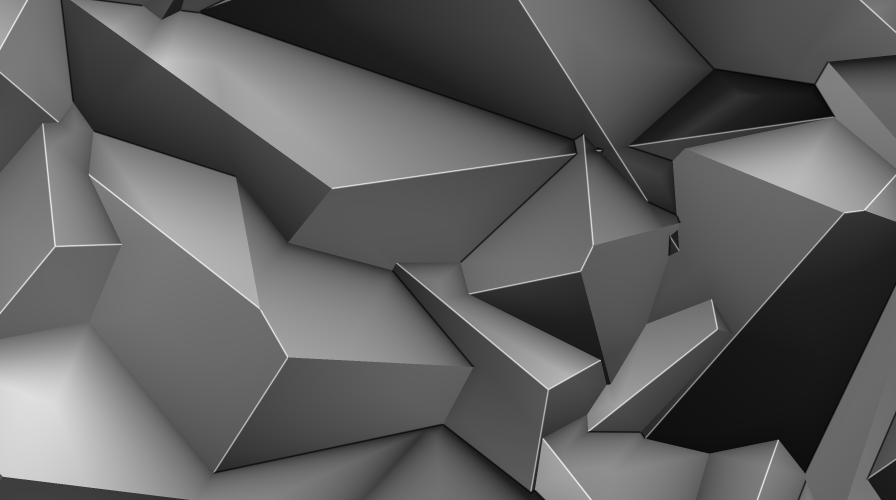
A Shadertoy shader for this background:

```glsl
// Draws a grey relief of interlocking faceted pyramids with soft shadows and glinting ridges.

const float TAU = 6.2831853;
const float CELL = 0.43;          // pyramid spacing, in canvas heights
const float JITTER = 0.8;         // scatter of the apexes within their cells
const float RISE = 0.14;          // variation of apex height
const float ROOF = 0.10;          // offset of sides, turns points into roof lines
const vec2  SLOPE = vec2(0.42, 1.0);
const vec2  LIGHT = vec2(0.26, 0.966);
const float BASE_TONE = 0.57;
const float LIGHT_GAIN = 0.32;
const float TONE_VARIETY = 0.28;
const float SHEEN = 0.22;         // tonal ramp across each facet
const float CAST_DEPTH = 0.46;
const float CAST_REACH = 0.05;
const float OCCLUSION = 0.11;
const float GLINT_WIDTH = 0.0026;
const float GLINT_SHARE = 0.55;
const float CRACK_WIDTH = 0.003;
const float CRACK_SHARE = 0.35;
const int   SAMPLES = 3;          // antialiasing grid

struct Facet {
    float height;
    vec2 slope;
    vec2 apex;
    float seed;
    float ridgeDist;   // distance to the nearest ridge
    float ridgeSeed;   // shared by both sides of that ridge
};

float hash(vec2 p) {
    vec3 q = fract(vec3(p.xyx) * 0.1031 + 0.37);
    q += dot(q, q.yzx + 33.33);
    return fract((q.x + q.y) * q.z);
}

// A pyramid is the lowest of three or four tilted planes.
Facet pyramid(vec2 cell, vec2 p) {
    vec2 id = cell + 40.0;
    vec2 scatter = vec2(hash(id), hash(id + 71.3)) - 0.5;
    Facet f;
    f.apex = (cell + 0.5 + JITTER * scatter) * CELL;
    f.height = 1e3;
    f.slope = vec2(0.0);
    f.seed = 0.0;
    float turn = TAU * hash(id + 19.7);
    float lift = RISE * hash(id + 53.1);
    int sides = hash(id + 87.9) > 0.5 ? 4 : 3;
    float nextHeight = 1e3, nextSeed = 0.0;
    vec2 nextSlope = vec2(0.0);
    for (int k = 0; k < sides; k++) {
        float seed = hash(id * 3.0 + float(k) * 17.17);
        float angle = turn + TAU * (float(k) + 0.5 * (seed - 0.5)) / float(sides);
        float steep = mix(SLOPE.x, SLOPE.y, hash(id * 5.0 + float(k) * 11.31));
        vec2 slope = -steep * vec2(cos(angle), sin(angle));
        float h = dot(slope, p - f.apex) + lift + ROOF * fract(seed * 13.0);
        if (h < f.height) {
            nextHeight = f.height; nextSlope = f.slope; nextSeed = f.seed;
            f.height = h; f.slope = slope; f.seed = seed;
        } else if (h < nextHeight) {
            nextHeight = h; nextSlope = slope; nextSeed = seed;
        }
    }
    f.ridgeDist = (nextHeight - f.height) / max(length(nextSlope - f.slope), 0.05);
    f.ridgeSeed = fract((f.seed + nextSeed) * 7.0);
    return f;
}

// Spreads an even tone scale over many mid greys and few whites.
float toneCurve(float t) {
    t = clamp(max(t, 0.06 + 0.25 * t), 0.0, 1.0);
    return 0.035 + 1.15 * t - 0.75 * t * t + 0.55 * pow(t, 6.0);
}

float relief(vec2 p) {
    // The highest pyramid is seen, the runner-up sets the valley.
    Facet top, below;
    top.height = -1e3;
    below.height = -1e3;
    vec2 home = floor(p / CELL);
    for (int y = -2; y <= 2; y++)
    for (int x = -2; x <= 2; x++) {
        Facet f = pyramid(home + vec2(x, y), p);
        if (f.height > top.height) { below = top; top = f; }
        else if (f.height > below.height) below = f;
    }
    float gap = top.height - below.height;

    // Facet tone with a gentle ramp
    float facing = dot(-normalize(top.slope), LIGHT);
    float rampAngle = TAU * fract(top.seed * 29.0);
    float ramp = dot(p - top.apex, vec2(cos(rampAngle), sin(rampAngle))) / CELL;
    float tone = BASE_TONE + LIGHT_GAIN * facing
               + TONE_VARIETY * (fract(top.seed * 5.0) - 0.5) + SHEEN * ramp;

    // Shadow thrown by the block above, and darkening towards valleys
    float shaded = smoothstep(-0.2, 0.9, facing);
    tone -= CAST_DEPTH * shaded * exp(-gap / CAST_REACH);
    tone -= OCCLUSION * exp(-gap / (2.0 * CAST_REACH));
    float grey = toneCurve(tone);

    // Fine glints on some ridges, dark cracks along some valleys
    float glint = smoothstep(GLINT_WIDTH, 0.0, top.ridgeDist)
                * step(top.ridgeSeed, GLINT_SHARE);
    grey = mix(grey, min(grey + 0.45, 0.97), glint);
    float valleyDist = gap / max(length(below.slope - top.slope), 0.05);
    float crack = smoothstep(CRACK_WIDTH, 0.0, valleyDist)
                * step(fract((top.seed + below.seed) * 9.0), CRACK_SHARE);
    return grey * (1.0 - 0.75 * crack);
}

void mainImage(out vec4 fragColor, in vec2 fragCoord) {
    float sum = 0.0;
    for (int j = 0; j < SAMPLES; j++)
    for (int i = 0; i < SAMPLES; i++) {
        vec2 offset = (vec2(i, j) + 0.5) / float(SAMPLES) - 0.5;
        sum += relief((fragCoord + offset) / iResolution.y);
    }
    fragColor = vec4(vec3(sum / float(SAMPLES * SAMPLES)), 1.0);
}
```
